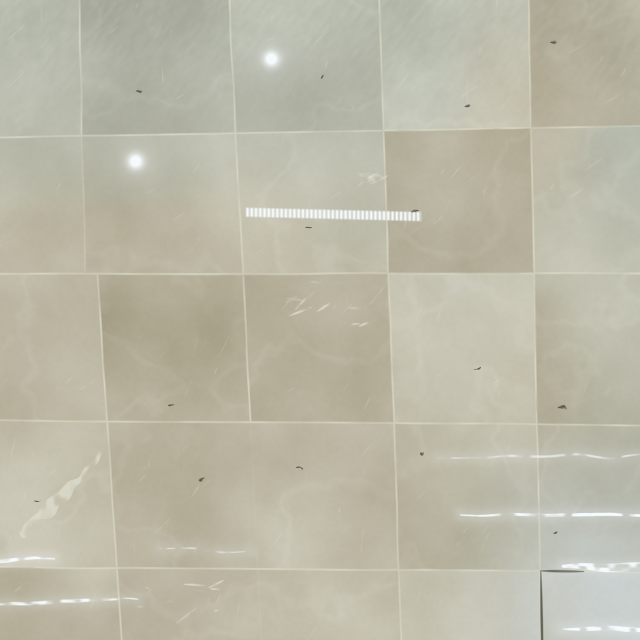
Write a three.js fragment shader that draws this texture.

```glsl
varying vec2 vUv;
#define COL_START 0.124
#define COL_STEP 0.234
#define COL_LEAN 0.066
#define COL_NARROW 0.0155
#define ROW_START 0.198
#define ROW_STEP 0.2295
#define GROUT_WIDTH 0.0014
#define EDGE_SOFT 0.0014
#define TONE_SPREAD 0.45
#define MOTTLE 1.0
#define LAMP_SIZE 0.012

const vec3 SAND = vec3(0.645, 0.615, 0.52);
const vec3 CREAM = vec3(0.80, 0.785, 0.72);
const vec3 SAGE = vec3(0.71, 0.73, 0.68);
const vec3 SHEEN = vec3(0.79, 0.82, 0.82);
const vec3 GROUT = vec3(0.84, 0.84, 0.76);
const vec3 DIRT = vec3(0.29, 0.28, 0.24);

float hash(vec2 p) {
  vec3 h = fract(vec3(p.xyx) * 0.1031);
  h += dot(h, h.yzx + 33.33);
  return fract((h.x + h.y) * h.z);
}
float noise(vec2 p) {
  vec2 i = floor(p), f = fract(p);
  f = f * f * (3.0 - 2.0 * f);
  return mix(mix(hash(i), hash(i + vec2(1, 0)), f.x),
             mix(hash(i + vec2(0, 1)), hash(i + vec2(1, 1)), f.x), f.y);
}
float fbm(vec2 p) {
  float sum = 0.0, amp = 0.5;
  for (int i = 0; i < 5; i++) {
    sum += amp * noise(p);
    p = mat2(1.6, 1.2, -1.2, 1.6) * p + 7.3;
    amp *= 0.5;
  }
  return sum;
}
// Distance to a segment, and position along it
vec2 segment(vec2 p, vec2 a, vec2 b) {
  float h = clamp(dot(p - a, b - a) / dot(b - a, b - a), 0.0, 1.0);
  return vec2(length(p - mix(a, b, h)), h);
}
float stroke(vec2 p, vec2 a, vec2 b, float width) {
  vec2 s = segment(p, a, b);
  float w = width * (0.3 + 2.6 * s.y * (1.0 - s.y));
  return 1.0 - smoothstep(w - EDGE_SOFT, w + EDGE_SOFT, s.x);
}
// Ragged reflection with a soft halo
float glint(vec2 p, vec2 a, vec2 b, float width) {
  p.y += 0.008 * (noise(vec2(p.x * 20.0, a.y * 90.0)) - 0.5);
  float halo = segment(p, a, b).x / 0.012;
  float ragged = smoothstep(0.1, 0.8, noise(p * vec2(90.0, 170.0)));
  return stroke(p, a, b, width) * ragged + 0.22 * exp(-halo * halo);
}
// Short scratches gathered around a centre
float scuffs(vec2 p, vec2 centre, vec2 spread, float angle, float width) {
  float sum = 0.0;
  for (int i = 0; i < 12; i++) {
    vec2 id = vec2(float(i) * 3.7, floor(centre.x * 97.0) + centre.y * 13.0);
    vec2 c = centre + spread * (vec2(hash(id), hash(id + 11.0)) - 0.5);
    float a = angle + 1.2 * (hash(id + 23.0) - 0.5);
    vec2 d = vec2(cos(a), sin(a)) * mix(0.004, 0.02, hash(id + 37.0));
    sum = max(sum, stroke(p, c - d, c + d, width) * hash(id + 41.0));
  }
  return sum * smoothstep(0.1, 0.8, noise(p * 100.0));
}
float lamp(vec2 p, vec2 c) {
  float r = length(p - c) / LAMP_SIZE;
  return exp(-r * r) + 0.35 * exp(-r * 0.45);
}

void main() {
  vec2 p = vUv, grid;
  float depth = 1.0 - p.y;
  // Leaning grid, index 0 at the first full tile
  float shift = 0.017 * (1.0 - smoothstep(0.22, 0.4, depth));
  shift += p.x * mix(-0.018, 0.007, smoothstep(0.2, 0.55, depth));
  grid.y = (depth - ROW_START - shift + 0.002 * (noise(p * 9.0) - 0.5)) / ROW_STEP;
  float row = floor(grid.y);
  grid.x = (p.x - COL_START - COL_LEAN * depth) / (COL_STEP - COL_NARROW * depth);
  grid.x += 0.2 * depth * step(row, 0.5) * (1.0 - smoothstep(0.12, 0.3, p.x));
  grid.x += 0.008 * (noise(p * 14.0 + 4.0) - 0.5);
  vec2 tile = floor(grid), joint = floor(grid + 0.5), slab = tile;
  if (row > 1.5 && tile.x == 1.0) slab.x = 0.0;

  // Stone: tone per slab, clouds, veins and grain
  vec2 drift = p + hash(slab + 20.0) * 9.0;
  float cloud = fbm(drift * 6.0), pale = float(tile == vec2(2, 1));
  float tan_ = float(tile == vec2(1, 1) || tile == vec2(3, -1) || tile == vec2(2, 0));
  float tone = 0.55 + TONE_SPREAD * (hash(slab + 31.0) - 0.5) * (1.0 - max(pale, tan_));
  tone += MOTTLE * (cloud - 0.48) + 0.22 * pale - 0.18 * tan_;
  tone += 0.1 * (1.0 - smoothstep(0.0, 0.035, abs(fbm(drift * 5.0 + 3.0) - 0.5)));
  vec3 color = mix(SAND, CREAM, clamp(tone, 0.0, 1.0));
  float cool = 0.85 * smoothstep(0.45, 0.95, p.y) + 0.5 * smoothstep(0.55, 1.0, p.x);
  cool *= (1.0 - 0.8 * tan_) * smoothstep(0.15, 0.6, noise(p * 5.0 + 2.0));
  color = mix(color, SAGE + 0.16 * (tone - 0.55), clamp(cool, 0.0, 0.85));
  float gloss = smoothstep(0.68, 0.95, p.x) * smoothstep(0.66, 0.86, depth);
  color = mix(color, SHEEN, gloss * clamp(0.3 + 0.9 * cloud, 0.0, 1.0));
  float relief = noise(mat2(0.8, 0.6, -0.6, 0.8) * p * vec2(170, 60)) - 0.5;
  color += 0.026 * relief * smoothstep(0.72, 1.0, p.y) + 0.01 * (noise(p * 190.0) - 0.5);

  // Grout, worn away on some joints
  vec2 line = abs(grid - joint) * ROW_STEP;
  line = 1.0 - smoothstep(GROUT_WIDTH - EDGE_SOFT, GROUT_WIDTH + EDGE_SOFT, line);
  if (joint.x == 1.0 && row > 1.5) line.x *= 0.15;
  if (joint.x == 0.0 && row == 0.0) line.x *= 0.45;
  color = mix(color, GROUT, max(line.x, line.y) * (0.4 + 0.6 * noise(p * 30.0)));

  // Chips and scratches
  vec2 chip = (fract(grid) - 0.1 - 0.8 * vec2(hash(tile + 71.0), hash(tile + 83.0))) * ROW_STEP;
  chip += 0.007 * (vec2(noise(p * 150.0), noise(p * 150.0 + 9.0)) - 0.5);
  float speck = stroke(chip, vec2(-0.004, 0.001), vec2(0.004, -0.001), 0.0018);
  color = mix(color, DIRT, 0.8 * speck * step(0.6, hash(tile + 97.0)));
  vec2 middle = (0.5 - fract(grid)) * vec2(1, -1) * ROW_STEP;
  float wear = 0.35 * scuffs(-middle + tile, tile, vec2(0.17), 1.0, 0.001);
  wear = max(wear, 0.8 * scuffs(p, vec2(0.53, 0.525), vec2(0.14, 0.07), 0.4, 0.0018));
  wear = max(wear, scuffs(p, vec2(0.29, 0.065), vec2(0.15, 0.06), 0.1, 0.0018));
  wear = max(wear, scuffs(p, vec2(0.585, 0.722), vec2(0.03, 0.012), 0.3, 0.0018));
  vec2 torn = p + 0.02 * (vec2(noise(p * 50.0), noise(p * 50.0 + 5.0)) - 0.5);
  float rip = stroke(torn, vec2(0.035, 0.165), vec2(0.155, 0.285), 0.009);
  wear = max(wear, rip * smoothstep(0.2, 0.6, noise(p * vec2(90, 60))) * 0.7);
  color = mix(color, vec3(0.88, 0.88, 0.82), wear);
  vec2 corner = vec2(0.845, 0.108);
  float crack = max(stroke(p, corner, vec2(0.848, -0.05), 0.002), stroke(p, corner, vec2(0.912, 0.107), 0.002));
  color = mix(color, DIRT, 0.8 * crack);

  // Reflections: lamps, ribbed strip and streaks
  float light = lamp(p, vec2(0.424, 0.908)) + lamp(p, vec2(0.212, 0.748));
  vec2 strip = abs(p - vec2(0.521, 0.665 - 0.025 * (p.x - 0.521))) - vec2(0.137, 0.007);
  float ribs = 0.7 + 0.3 * cos(6.2832 * p.x * 150.0);
  light += ribs * (1.0 - smoothstep(-0.002, 0.002, max(strip.x, strip.y)));
  light += 0.6 * glint(p, vec2(0.68, 0.288), vec2(1.05, 0.287), 0.002);
  light += glint(p, vec2(0.72, 0.195), vec2(1.08, 0.195), 0.0025);
  light += glint(p, vec2(0.88, 0.113), vec2(1.06, 0.118), 0.007);
  light += glint(p, vec2(0.88, 0.019), vec2(1.06, 0.017), 0.004);
  light += glint(p, vec2(-0.08, 0.119), vec2(0.085, 0.127), 0.003);
  light += 0.8 * glint(p, vec2(-0.06, 0.053), vec2(0.215, 0.062), 0.003);
  light += 0.5 * glint(p, vec2(0.25, 0.142), vec2(0.39, 0.137), 0.0015);
  gl_FragColor = vec4(mix(color, vec3(0.96, 0.98, 0.99), clamp(light, 0.0, 1.0)), 1.0);
}
```
